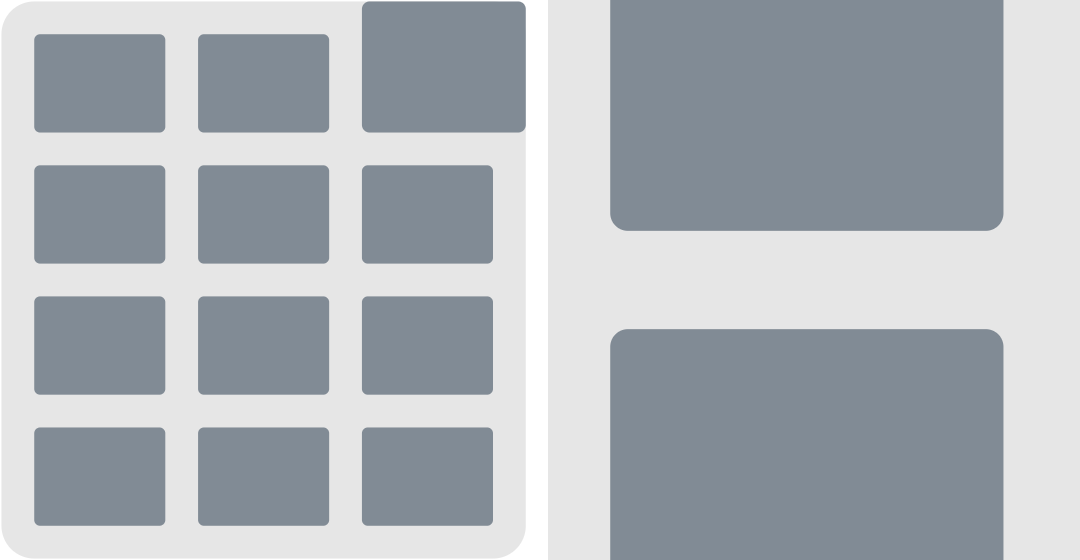
Left, the full canvas; right, a detail of the centre.
Write a WebGL 1 fragment shader that draws this pattern.

```glsl
precision highp float;
// A pale rounded panel holding a 3 by 4 grid of slate rounded tiles.
// The top right tile grows to fill its whole cell, up to the panel's corner.
// All lengths are in gaps: the spacing between neighbouring tiles is 1.

uniform vec2 u_resolution;

#define GAPS_PER_HEIGHT 17.089
#define PANEL_MARGIN 0.0445
#define GRID vec2(3.0, 4.0)
#define TILE_SIZE vec2(4.0, 3.0)
#define TILE_RADIUS 0.18
#define GROWN_RADIUS 0.235
#define PANEL_RADIUS 1.0
#define BACKGROUND vec3(1.0)
#define PANEL_COLOR vec3(0.902)
#define TILE_COLOR vec3(0.506, 0.545, 0.584)

// Signed distance to a rounded box given by its lower left corner and size.
float roundedBox(vec2 p, vec2 corner, vec2 size, float radius) {
  vec2 q = abs(p - corner - 0.5 * size) - 0.5 * size + radius;
  return length(max(q, 0.0)) + min(max(q.x, q.y), 0.0) - radius;
}

// Coverage of a shape, with an edge one pixel wide.
float coverage(float dist, float pixel) {
  return clamp(0.5 - dist / pixel, 0.0, 1.0);
}

void main() {
  float pixel = GAPS_PER_HEIGHT / u_resolution.y;
  vec2 p = gl_FragCoord.xy * pixel - PANEL_MARGIN;

  // Panel, with one gap around the grid
  vec2 pitch = TILE_SIZE + 1.0;
  float panel = roundedBox(p, vec2(0.0), GRID * pitch + 1.0, PANEL_RADIUS);
  vec3 color = mix(BACKGROUND, PANEL_COLOR, coverage(panel, pixel));

  // Nearest tile; cells split halfway along each gap
  vec2 lastCell = GRID - 1.0;
  vec2 cell = clamp(floor((p - 0.5) / pitch), vec2(0.0), lastCell);

  // The last cell's tile also takes up the gaps beside it
  vec2 isLast = step(lastCell, cell);
  float grown = isLast.x * isLast.y;
  vec2 size = TILE_SIZE + grown;
  float radius = mix(TILE_RADIUS, GROWN_RADIUS, grown);
  float tile = roundedBox(p, cell * pitch + 1.0, size, radius);
  color = mix(color, TILE_COLOR, coverage(tile, pixel));

  gl_FragColor = vec4(color, 1.0);
}
```
